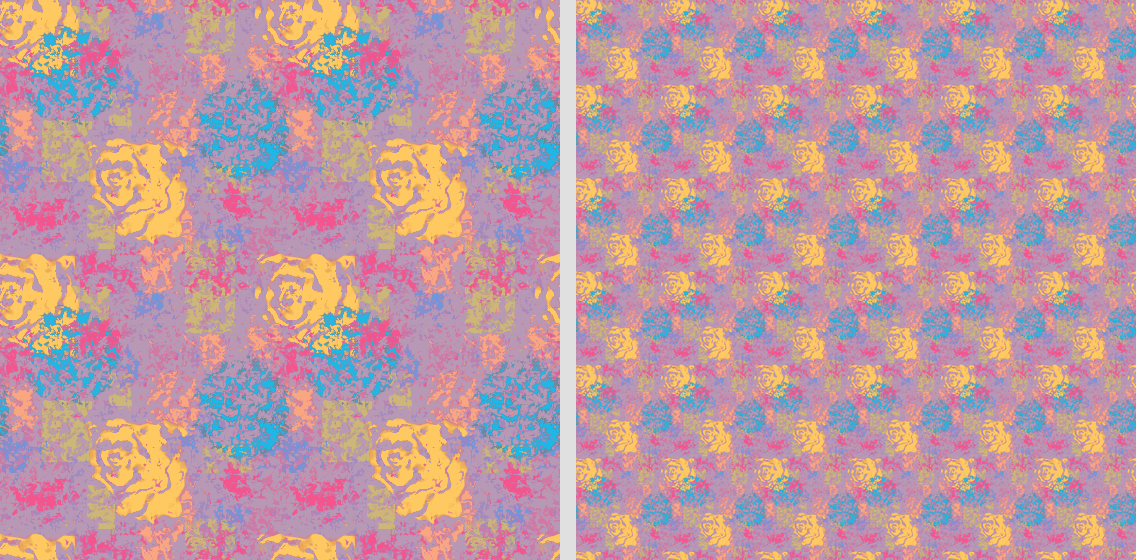
Left, the tile; right, the same tile 3 across and 3 down.
A Shadertoy shader for this pattern:

```glsl
// Distressed paint collage on mauve: torn golden swirls, lacy teal discs and
// gritty pink, coral, olive and blue patches. Two by two tiles; every layer is
// a wrapping noise field thresholded by a shape mask.

const float TAU = 6.2831853;
const float REPEATS = 2.0;
const int PATCHES = 6;

// Patches in tile units: centre xy, half size zw
const vec4 PINK[PATCHES] = vec4[](
    vec4(.35, .80, .16, .11), vec4(.85, .27, .16, .09), vec4(.15, .22, .21, .12),
    vec4(.39, .04, .19, .12), vec4(.76, .02, .16, .13), vec4(.04, .72, .14, .14));
const vec4 CORAL[PATCHES] = vec4[](
    vec4(.06, .55, .09, .12), vec4(.56, .05, .08, .13), vec4(.63, .57, .13, .14),
    vec4(.95, .77, .08, .11), vec4(.65, .20, .06, .14), vec4(.73, .74, .10, .08));
const vec4 OLIVE[PATCHES] = vec4[](
    vec4(.24, .46, .09, .11), vec4(.75, .98, .09, .17), vec4(.81, .36, .09, .05),
    vec4(.31, .90, .08, .08), vec4(.43, .61, .04, .06), vec4(.36, .19, .05, .08));
const vec4 BLUE[PATCHES] = vec4[](
    vec4(.06, .38, .12, .14), vec4(.54, .90, .12, .12), vec4(.96, .42, .12, .12),
    vec4(.83, .16, .09, .08), vec4(.70, .45, .10, .12), vec4(.46, .70, .08, .10));

vec2 hash2(vec2 p) {
    vec3 h = fract(p.xyx * vec3(.1031, .1030, .0973));
    h += dot(h, h.yzx + 33.33);
    return fract((h.xx + h.yz) * h.zy);
}

// Value noise with period 1 and n cells per period
float noise(vec2 p, float n) {
    p *= n;
    vec2 i = floor(p), f = p - i;
    f *= f * (3.0 - 2.0 * f);
    vec2 a = mod(i, n), b = mod(i + 1.0, n);
    return mix(mix(hash2(a).x, hash2(vec2(b.x, a.y)).x, f.x),
               mix(hash2(vec2(a.x, b.y)).x, hash2(b).x, f.x), f.y);
}

// Distance to the nearest of n by n wrapping feature points
float cellular(vec2 p, float n) {
    p *= n;
    vec2 i = floor(p), f = p - i;
    float nearest = 2.0;
    for (int k = 0; k < 9; k++) {
        vec2 o = vec2(k % 3, k / 3) - 1.0;
        nearest = min(nearest, length(o + hash2(mod(i + o, n)) - f));
    }
    return nearest;
}

// Blotches eaten by wormy contours and cellular grit
float grit(vec2 p, float n) {
    float worm = abs(noise(p + .83, n * 1.5) - .5);
    return .26 * noise(p, n) + .28 * noise(p + .37, n * 2.0)
         + .30 * cellular(p + .71, n * 3.0) + .45 * worm;
}

// Antialiased coverage of the region f > 0
float cover(float f) {
    return clamp(f / clamp(fwidth(f), .002, .10) + .5, 0.0, 1.0);
}

vec2 wrapped(vec2 d) { return d - round(d); }

// Strongest mask of a set of patches; square = 1 gives crisp box edges
float patchMask(vec2 p, vec4 patches[PATCHES], float square) {
    float mask = 0.0;
    for (int i = 0; i < PATCHES; i++) {
        vec2 d = abs(wrapped(p - patches[i].xy)) / patches[i].zw;
        float reach = mix(length(d), max(d.x, d.y), square);
        mask = max(mask, 1.0 - smoothstep(mix(.0, .97, square), 1.3 - .27 * square, reach));
    }
    return mask;
}

vec3 paintPatches(vec3 base, vec2 p, float mask, float level, vec3 dark, vec3 light) {
    float f = grit(p, 30.0) - mix(.76, level, mask);
    vec3 ink = mix(dark, light, smoothstep(.0, .16, f + .2 * (noise(p + .2, 56.0) - .5)));
    return mix(base, ink, .92 * cover(f));
}

// Brushed spiral inside a torn square
vec3 paintSwirl(vec3 base, vec2 p, vec2 centre, float size) {
    vec2 d = wrapped(p - centre) / size;
    vec2 eye = d - vec2(-.30, .22);
    float rough = noise(p, 22.0) - .5, fine = grit(p + .45, 32.0) - .47;
    float r = length(eye * vec2(1.0, .85)) + .16 * rough;
    float turn = atan(eye.y, eye.x) / TAU;
    float brush = noise(vec2(turn + .2 * r, r), 14.0) - .5;
    float f = .85 * brush + .26 * sin(23.0 * r - TAU * turn) + .30 * eye.x + .9 * fine + .07;
    f -= .8 * smoothstep(.7, 1.6, -d.x - d.y);
    f -= .7 * smoothstep(.45, .1, length(d - vec2(.85, .55)));
    float edge = 1.0 - max(abs(d.x), abs(d.y));
    f = min(f, 3.0 * (edge + .22 * rough - .04));
    vec3 rim = mix(vec3(.80, .46, .62), vec3(.86, .62, .42), noise(p, 30.0));
    vec3 gold = mix(vec3(.92, .66, .34), vec3(1.0, .79, .38), smoothstep(.2, .7, noise(p + .6, 44.0) + f));
    base = mix(base, rim, .85 * cover(f + .09 + .5 * fine) * cover(edge));
    return mix(base, gold, cover(f));
}

// Disc of slate speckle with cyan veins
vec3 paintDisc(vec3 base, vec2 p, vec2 centre, float radius) {
    vec2 d = wrapped(p - centre) / radius;
    float g = grit(p + .15, 32.0) - .47;
    float inside = 1.0 - length(d) + .5 * g;
    float vein = .035 - abs(noise(p + .3, 24.0) - .5) + .6 * g;
    float slate = max(g - .03 + .05 * d.x, vein + .05);
    float cyan = min(max(vein, g - .11 - .05 * d.y), .5 * (inside - .08));
    vec3 shade = mix(vec3(.38, .51, .56), vec3(.46, .56, .72), noise(p, 16.0));
    base = mix(base, shade, .9 * cover(min(slate, .5 * inside)));
    return mix(base, vec3(.12, .72, .90), cover(cyan));
}

void mainImage(out vec4 fragColor, in vec2 fragCoord) {
    vec2 p = REPEATS * fragCoord / iResolution.xy;
    vec2 q = p + .016 * (vec2(noise(p, 34.0), noise(p + .53, 34.0)) - .5);
    vec3 col = vec3(.72, .60, .71);

    // Scattered dust
    float drift = noise(p + .1, 6.0);
    vec3 dust = mix(vec3(.62, .53, .76), vec3(.84, .45, .62), smoothstep(.2, .7, noise(p + .5, 9.0)));
    col = mix(col, dust, .85 * cover(grit(q + .13, 36.0) - mix(.66, .50, drift)));

    // Underlying patches
    col = paintPatches(col, q, patchMask(p, OLIVE, 1.0), .44, vec3(.74, .64, .54), vec3(.81, .73, .45));
    col = paintPatches(col, q + 3.31, patchMask(p, BLUE, 0.0), .43, vec3(.58, .52, .78), vec3(.40, .60, .87));
    col = paintPatches(col, q + 5.57, patchMask(p, CORAL, .5), .43, vec3(.85, .50, .57), vec3(1.0, .66, .49));

    // Paired motifs
    for (int i = 0; i < 2; i++) {
        col = paintSwirl(col, q, mix(vec2(.095, .91), vec2(.482, .318), float(i)), .178);
    }
    for (int i = 0; i < 2; i++) {
        col = paintDisc(col, q, mix(vec2(.253, .727), vec2(.867, .537), float(i)), .165);
    }

    // Pink splatter on top
    col = paintPatches(col, q + 7.83, patchMask(p, PINK, 0.0), .41, vec3(.82, .43, .63), vec3(.98, .31, .54));
    fragColor = vec4(col, 1.0);
}
```
